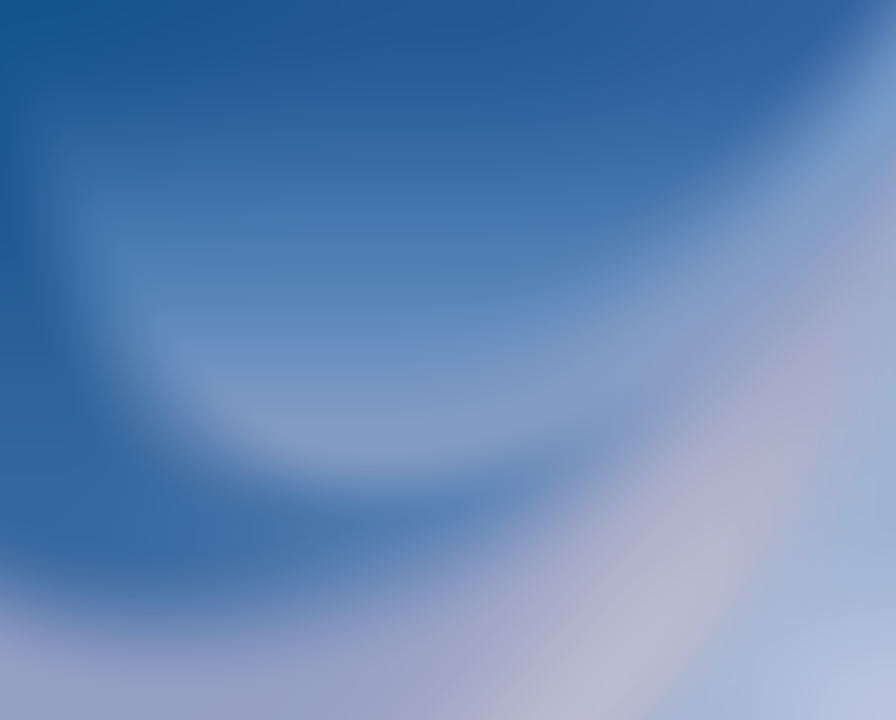
Reproduce this background procedurally as a WebGL 2 fragment shader.

```glsl
#version 300 es
precision highp float;
// Soft blue backdrop: a pale lens-shaped fold runs into a bright sweep on the
// right, above a lavender fold with a warm ridge. Each fold is a gradient
// blended through a wide smoothstep around a parabolic edge.

#define SWEEP_SOFT 0.14
#define FOLD_SOFT 0.11
#define LENS_SOFT 0.065
#define LENS_SOFT_LEFT 0.23
#define RIDGE_STRENGTH 0.95
#define CORNER_RADIUS 0.17

uniform vec2 u_resolution;
out vec4 fragColor;

const vec3 DEEP = vec3(0.08, 0.325, 0.545);
const vec3 NAVY = vec3(0.135, 0.345, 0.575);
const vec3 AZURE = vec3(0.36, 0.54, 0.745);
const vec3 HAZE = vec3(0.535, 0.62, 0.77);
const vec3 SKY = vec3(0.47, 0.61, 0.785);
const vec3 SHADE = vec3(0.21, 0.405, 0.625);
const vec3 STEEL = vec3(0.335, 0.505, 0.705);
const vec3 LAVENDER = vec3(0.59, 0.625, 0.77);
const vec3 WARM = vec3(0.735, 0.74, 0.81);
const vec3 ICE = vec3(0.61, 0.70, 0.83);
const vec3 PEARL = vec3(0.75, 0.78, 0.88);

// 0 above an edge, 1 below it
float below(float offset, float softness) {
    return smoothstep(-softness, softness, offset);
}

// Edge depths, measured downward from the top
float sweepEdge(float x) {
    float k = max(x - 0.42, 0.0) / 0.58;
    return 0.52 - 0.5 * k * k;
}

float lensEdge(float x) {
    float k = x - 0.41;
    float k2 = k * k;
    return 0.67 - (k > 0.0 ? 1.2 * k2 : 1.5 * k2 + 12.0 * k2 * k2);
}

float foldEdge(float x) {
    float k = x - 0.2;
    return 0.865 - 0.95 * k * k;
}

// Dark top that pales downward, joined by the bright sweep
vec3 upperColor(float x, float d) {
    vec3 top = mix(DEEP, NAVY, smoothstep(0.0, 0.5, x + 0.4 * d));
    top = mix(top, vec3(0.19, 0.38, 0.62), smoothstep(0.5, 0.95, x));
    vec3 c = mix(top, AZURE, smoothstep(0.0, 0.52, d));
    c = mix(c, HAZE, smoothstep(0.38, 0.66, d));
    vec3 light = mix(SKY, HAZE, smoothstep(0.1, 0.48, d));
    float sweep = below(d - sweepEdge(x), SWEEP_SOFT);
    return mix(c, light, sweep * smoothstep(0.4, 0.75, x));
}

// Shadow under the lens, fading into the sweep at the right
vec3 bandColor(float x, float d) {
    vec3 c = mix(DEEP, SHADE, smoothstep(0.05, 0.75, d));
    c = mix(c, STEEL, smoothstep(0.05, 0.58, x));
    return mix(c, HAZE, smoothstep(0.5, 0.82, x));
}

// Lavender fold, warm ridge, icy right side and corner glow
vec3 foldColor(float x, float d) {
    float rise = 1.0 - d;
    float side = x - (0.65 + 0.7 * rise - 0.35 * rise * rise);
    vec3 c = mix(LAVENDER, ICE, smoothstep(-0.05, 0.15, side));
    float spread = side / (side < 0.0 ? 0.17 : 0.1);
    float ridge = exp(-spread * spread) * smoothstep(0.15, 0.95, d);
    c = mix(c, WARM, RIDGE_STRENGTH * ridge);
    vec2 corner = vec2(1.0 - x, rise) / CORNER_RADIUS;
    return mix(c, PEARL, 0.9 * exp(-dot(corner, corner)));
}

void main() {
    vec2 uv = gl_FragCoord.xy / u_resolution;
    float x = uv.x;
    float d = 1.0 - uv.y;

    vec3 color = upperColor(x, d);
    float lensSoft = mix(LENS_SOFT_LEFT, LENS_SOFT, smoothstep(0.0, 0.35, x));
    color = mix(color, bandColor(x, d), below(d - lensEdge(x), lensSoft));
    color = mix(color, foldColor(x, d), below(d - foldEdge(x), FOLD_SOFT));

    fragColor = vec4(color, 1.0);
}
```
